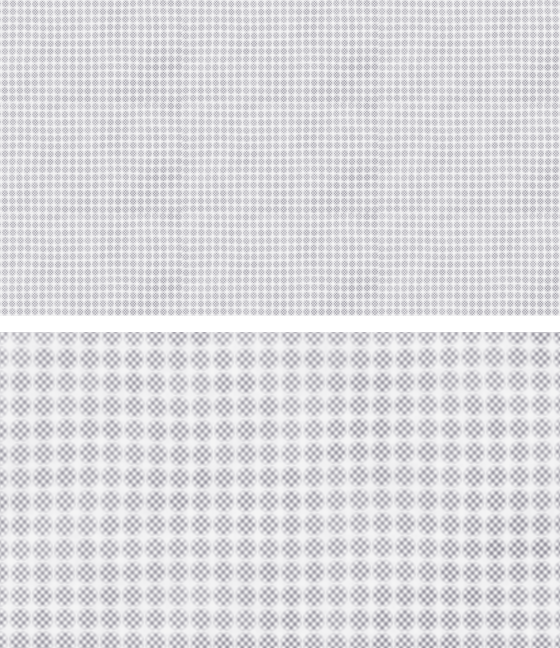
Top, the full canvas; bottom, a detail of the centre.
Give the GLSL for this pattern, as a Shadertoy shader.

```glsl
// Pale woven-look security paper: round patches of a fine grey checker on a
// near-white ground. A sheet of 26 x 14 patches repeats with visible seams;
// value noise bends the rows and varies the ink. Lengths are canvas heights.

const vec2  SHEET_SIZE   = vec2(0.6204, 0.3495);
const vec2  SHEET_ORIGIN = vec2(0.5764, 0.3264);
const vec2  PATCHES      = vec2(26.0, 14.0);  // patches per sheet
const float CHECKS       = 3.0;               // checker periods per patch
const float PATCH_RADIUS = 0.44;              // in patch widths
const float PATCH_SOFT   = 0.14;
const float INK_MEAN     = 0.41;
const float INK_CONTRAST = 0.46;
const float WARP         = 0.16;              // in patch widths
const float SEAM_HALF    = 0.0011;
const vec3  PAPER = vec3(0.955, 0.955, 0.958);
const vec3  INK   = vec3(0.575, 0.565, 0.610);
const float PI = 3.14159265;

float hash(vec2 p) {
    vec3 q = fract(vec3(p.xyx) * 0.1031);
    q += dot(q, q.yzx + 33.33);
    return fract((q.x + q.y) * q.z);
}

float valueNoise(vec2 p) {
    vec2 cell = floor(p);
    vec2 f = fract(p);
    f = f * f * (3.0 - 2.0 * f);
    float low  = mix(hash(cell), hash(cell + vec2(1.0, 0.0)), f.x);
    float high = mix(hash(cell + vec2(0.0, 1.0)), hash(cell + 1.0), f.x);
    return mix(low, high, f.y);
}

// Cosine checker averaged over a pixel of the given size, in patch units.
float filteredChecker(vec2 grid, vec2 pixel) {
    vec2 wave = cos(2.0 * PI * CHECKS * grid);
    vec2 x = PI * clamp(CHECKS * pixel, 0.001, 1.0);
    vec2 fade = sin(x) / x;
    return wave.x * wave.y * fade.x * fade.y;
}

void mainImage(out vec4 fragColor, in vec2 fragCoord) {
    float pixel = 1.0 / iResolution.y;
    vec2 p = fragCoord * pixel;

    // Position inside the repeated sheet, then in patch units.
    vec2 sheet = fract((p - SHEET_ORIGIN) / SHEET_SIZE);
    vec2 flatGrid = sheet * PATCHES;
    vec2 bend = vec2(valueNoise(flatGrid * 0.23 + 7.0),
                     valueNoise(flatGrid * 0.23 + 41.0)) - 0.5;
    vec2 grid = flatGrid + WARP * bend;
    vec2 pixelGrid = pixel * PATCHES / SHEET_SIZE;

    // Round patch holding the checker.
    vec2 local = fract(grid) - 0.5;
    float soft = max(PATCH_SOFT, 0.5 * pixelGrid.x);
    float patchMask = 1.0 - smoothstep(PATCH_RADIUS - soft, PATCH_RADIUS + soft, length(local));
    float checker = filteredChecker(local, pixelGrid);
    float ink = patchMask * (INK_MEAN + INK_CONTRAST * checker);

    // Uneven printing: heavier toward the lower right of each sheet.
    float blotch = valueNoise(flatGrid * 0.45 + 19.0) - 0.5;
    float perPatch = hash(floor(grid) + 3.0) - 0.5;
    float slope = 0.16 * (sheet.x - 0.5) - 0.10 * (sheet.y - 0.5);
    ink *= 1.0 + slope + 0.22 * blotch + 0.12 * perPatch;

    // Faint veil in the gaps and fine paper grain.
    ink += 0.035 * valueNoise(flatGrid * 0.8 + 53.0);
    ink += 0.05 * (valueNoise(flatGrid * 5.0 + 83.0) - 0.5);

    // Dotted seams where sheets meet; the upright one is stronger.
    vec2 edge = min(sheet, 1.0 - sheet) * SHEET_SIZE;
    vec2 seam = 1.0 - smoothstep(vec2(SEAM_HALF - 0.5 * pixel), vec2(SEAM_HALF + 0.5 * pixel), edge);
    vec2 dots = 0.5 + 0.5 * cos(2.0 * PI * CHECKS * flatGrid.yx);
    ink += dot(seam * dots, vec2(0.22, 0.08));

    fragColor = vec4(mix(PAPER, INK, clamp(ink, 0.0, 1.0)), 1.0);
}
```
